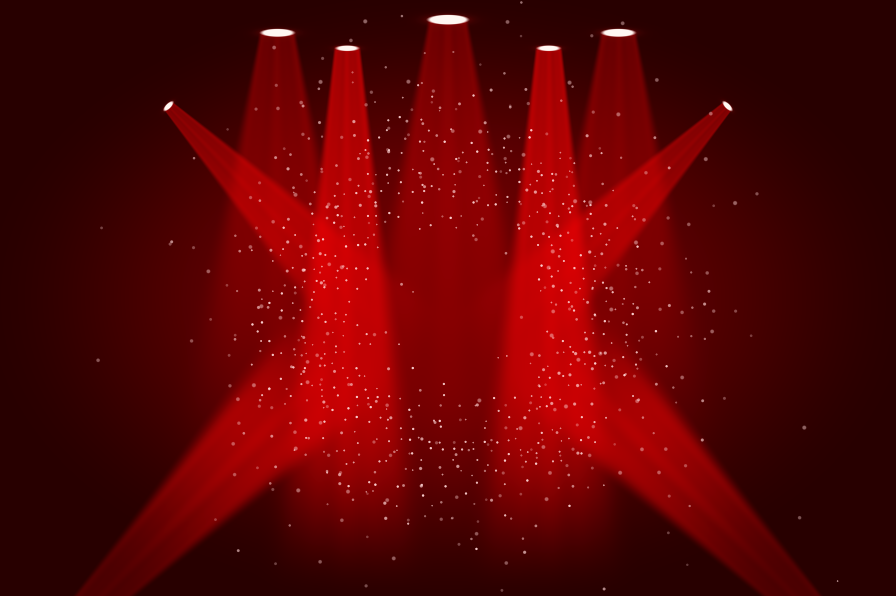
Give the GLSL for this background, as a WebGL 2 fragment shader.

```glsl
#version 300 es
precision highp float;
// Red stage: mirrored spotlight beams crossing in a dark hall, with a ring of sparkles.
uniform vec2 u_resolution;
out vec4 outColor;

// Lengths are in canvas heights; x is zero at the centre line.
const vec3 HALL_DARK = vec3(0.155, 0.0, 0.0);
const vec3 HALL_GLOW = vec3(0.25, 0.0, 0.003);
const vec3 BEAM_RED = vec3(0.98, 0.006, 0.015);
const vec3 LAMP_WHITE = vec3(1.0, 0.97, 0.95);
const vec3 SPARK_PINK = vec3(1.0, 0.84, 0.84);
const vec2 GLOW_CENTER = vec2(0.0, 0.50);
const vec2 GLOW_RADIUS = vec2(0.74, 0.49);

const vec2 LAMP_CENTER = vec2(0.0, 0.967);
const vec2 LAMP_OUTER = vec2(0.286, 0.945);
const vec2 LAMP_INNER = vec2(0.169, 0.919);
const vec2 LAMP_SIDE = vec2(0.469, 0.822);
const vec2 FLOOR_SOURCE = vec2(0.615, -0.033);
const vec2 DOWN = vec2(0.0, -1.0);
const vec2 DOWN_INWARD = vec2(-0.70, -0.714);
const vec2 UP_INWARD = vec2(-0.70, 0.714);

const vec2 RING_CENTER = vec2(0.01, 0.48);
const float RING_RADIUS = 0.23;
const float RING_INNER_FADE = 0.075;
const float SPARK_DENSITY = 0.66;
const int SPARK_LAYERS = 3;

vec3 hash3(vec2 cell, float seed) {
    vec3 h = fract(vec3(cell.xyx + seed * 17.3) * vec3(0.1031, 0.1030, 0.0973));
    h += dot(h, h.yxz + 33.33);
    return fract((h.xxy + h.yzz) * h.zyx);
}

// Soft cone of light; fade holds the distances where it starts and stops dimming.
float beam(vec2 p, vec2 source, vec2 dir, float halfWidth, float spread, vec2 fade) {
    vec2 d = p - source;
    float along = dot(d, dir);
    float reach = max(along, 0.0);
    float across = dot(d, vec2(-dir.y, dir.x)) / (halfWidth + spread * reach);
    float softness = 0.2 + 0.45 * smoothstep(0.0, 0.8, reach);
    float body = 1.0 - smoothstep(1.0 - softness, 1.0 + 0.4 * softness, abs(across));
    float streaks = 0.9 + 0.08 * cos(across * 8.0) + 0.04 * sin(across * 15.0 + 1.0);
    float dimming = 1.0 - smoothstep(fade.x, fade.y, along);
    return body * streaks * dimming * smoothstep(-0.006, 0.006, along);
}

// Elliptic lamp face: x is the white core, y the surrounding halo.
vec2 lamp(vec2 p, vec2 center, vec2 size, vec2 axis, float pixel) {
    vec2 d = p - center;
    d = vec2(dot(d, axis), dot(d, vec2(-axis.y, axis.x))) / size;
    float r = length(d);
    float edge = 0.7 * pixel / size.y;
    return vec2(1.0 - smoothstep(1.0 - edge, 1.0 + edge, r), exp(-3.0 * max(r - 0.8, 0.0)));
}

// One jittered grid of dots, thinned away from the ring.
float sparkles(vec2 p, float layer, float pixel) {
    float size = 0.018 + 0.010 * layer;
    vec2 cell = floor(p / size);
    vec3 h = hash3(cell + 100.0, layer + 1.0);
    vec2 center = (cell + 0.2 + 0.6 * h.xy) * size;
    float offset = length(center - RING_CENTER) - RING_RADIUS;
    float fade = offset < 0.0 ? RING_INNER_FADE : 0.085 + 0.07 * layer;
    float density = SPARK_DENSITY * exp(-offset * offset / (fade * fade));
    float variety = fract(h.z * 37.0 + h.x);
    float radius = (0.0014 + 0.0006 * layer) * (0.75 + 0.7 * variety);
    float dotMask = 1.0 - smoothstep(0.5 * radius, radius + 0.6 * pixel, length(p - center));
    return dotMask * step(h.z, density) * (0.95 - 0.24 * layer) * (0.55 + 0.45 * variety);
}

void main() {
    float pixel = 1.0 / u_resolution.y;
    vec2 p = (gl_FragCoord.xy - vec2(0.5 * u_resolution.x, 0.0)) * pixel;
    vec2 m = vec2(abs(p.x), p.y);

    // Hall glow
    float glow = 1.0 - smoothstep(0.28, 1.1, length((p - GLOW_CENTER) / GLOW_RADIUS));
    vec3 color = HALL_DARK + HALL_GLOW * glow;

    // Beams, mirrored about the centre line; overlaps saturate gently
    float light = 0.42 * beam(m, LAMP_CENTER, DOWN, 0.033, 0.19, vec2(0.02, 1.05));
    light += 0.40 * beam(m, LAMP_OUTER, DOWN, 0.030, 0.20, vec2(0.02, 0.85));
    light += 0.92 * beam(m, LAMP_INNER, DOWN, 0.022, 0.118, vec2(0.52, 0.93));
    light += 0.58 * beam(m, LAMP_SIDE, DOWN_INWARD, 0.010, 0.14, vec2(0.24, 0.62));
    float floorRise = mix(0.22, 0.85, smoothstep(0.06, 0.46, dot(m - FLOOR_SOURCE, UP_INWARD)));
    light += floorRise * beam(m, FLOOR_SOURCE, UP_INWARD, 0.031, 0.115, vec2(0.40, 0.68));
    color = mix(color, BEAM_RED, 1.0 - exp(-light));

    // Lamp faces
    vec2 flatAxis = vec2(1.0, 0.0);
    vec2 lamps = lamp(m, LAMP_CENTER, vec2(0.033, 0.008), flatAxis, pixel);
    lamps = max(lamps, lamp(m, LAMP_OUTER, vec2(0.027, 0.0065), flatAxis, pixel));
    lamps = max(lamps, lamp(m, LAMP_INNER, vec2(0.018, 0.0045), flatAxis, pixel));
    lamps = max(lamps, lamp(m, LAMP_SIDE, vec2(0.010, 0.004), vec2(0.707, -0.707), pixel));
    color = mix(color, vec3(0.8, 0.05, 0.05), 0.45 * lamps.y);
    color = mix(color, LAMP_WHITE, lamps.x);

    // Sparkles, from fine and bright to large and faint
    for (int i = 0; i < SPARK_LAYERS; i++) {
        color = mix(color, SPARK_PINK, sparkles(p, float(i), pixel));
    }
    outColor = vec4(color, 1.0);
}
```
